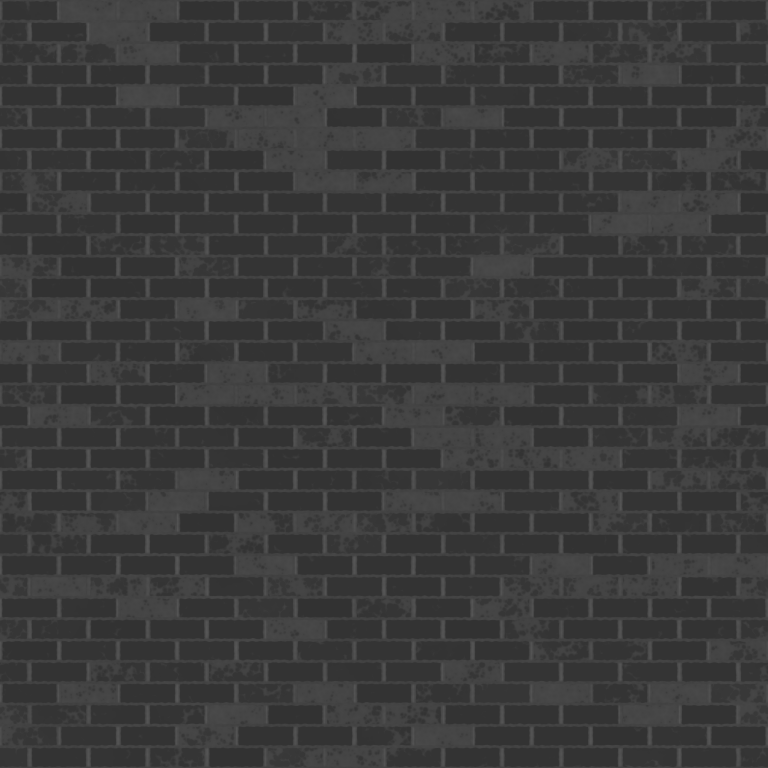
Give the GLSL for this texture, as a WebGL 2 fragment shader.

```glsl
#version 300 es
precision highp float;
// Dark brick wall in running bond: 13 bricks across, 36 courses down.
// Each brick is a rounded-box distance with ragged edges; layered, wrapping
// cellular noise spreads pale mortar stains over some of the bricks.

uniform vec2 u_resolution;
out vec4 fragColor;

const vec2 BRICKS = vec2(13.0, 36.0);     // repeats across and down
const vec2 JOINT = vec2(0.0066, 0.0036);  // mortar widths, in canvas units
const float CORNER = 0.0012;              // corner rounding
const float RAGGED = 0.0008;              // wobble of the brick edges
const float SOFTNESS = 0.0008;            // blur of the brick edges
const vec2 WEAR_RANGE = vec2(0.50, 1.0);  // brick age where wear starts, ends
const float STAIN_BLUR = 0.13;
const vec3 BRICK = vec3(0.200);
const vec3 STAIN = vec3(0.274);
const vec3 MORTAR = vec3(0.262);
const vec3 JOINT_LIGHT = vec3(0.325);

vec2 hash2(vec2 p) {
    vec3 q = fract(p.xyx * vec3(0.1031, 0.1030, 0.0973));
    q += dot(q, q.yzx + 33.33);
    return fract((q.xx + q.yz) * q.zy);
}

// Distance to the nearest scattered point; wraps after freq cells.
float cellular(vec2 uv, float freq) {
    vec2 p = uv * freq;
    vec2 base = floor(p);
    float nearest = 2.0;
    for (int y = -1; y <= 1; y++) {
        for (int x = -1; x <= 1; x++) {
            vec2 cell = base + vec2(x, y);
            vec2 point = cell + hash2(mod(cell, freq) + freq);
            nearest = min(nearest, distance(p, point));
        }
    }
    return nearest;
}

// Blotchy layers from broad to fine, averaging about 0.45.
float clouds(vec2 uv) {
    return 0.40 * cellular(uv, 29.0)
         + 0.32 * cellular(uv + 0.37, 71.0)
         + 0.28 * cellular(uv + 0.71, 149.0);
}

float roundedBox(vec2 p, vec2 halfSize, float radius) {
    vec2 q = abs(p) - halfSize + radius;
    return length(max(q, 0.0)) + min(max(q.x, q.y), 0.0) - radius;
}

// Slow tonal drift, in the range -1 to 1.
float drift(vec2 uv) {
    vec2 a = uv * 6.28318;
    return (sin(3.0 * a.x + 2.0 * sin(2.0 * a.y))
          + sin(5.0 * a.y + 2.0 * sin(4.0 * a.x))) * 0.5;
}

void main() {
    vec2 uv = gl_FragCoord.xy / u_resolution;
    float pixel = 1.0 / min(u_resolution.x, u_resolution.y);

    // Brick grid, with alternate courses shifted by half a brick
    vec2 grid = uv * BRICKS;
    float shift = 0.5 * (1.0 - mod(floor(grid.y), 2.0));
    grid.x += shift;
    vec2 cell = floor(grid);
    vec2 id = mod(cell, BRICKS);
    vec2 local = (fract(grid) - 0.5) / BRICKS;
    vec2 center = (cell + 0.5 - vec2(shift, 0.0)) / BRICKS;

    // Brick outline with small chips
    float grain = cellular(uv, 170.0) - 0.45;
    float rough = grain + 0.4 * sin(uv.x * 515.0 + id.y * 2.3);
    vec2 halfSize = 0.5 / BRICKS - 0.5 * JOINT;
    float edge = roundedBox(local, halfSize, CORNER) + RAGGED * rough;
    float blur = max(SOFTNESS, 0.75 * pixel);
    float face = 1.0 - smoothstep(-blur, blur, edge);

    // Wear: random per brick, gathered into loose clusters
    vec2 chance = hash2(id + 17.0);
    float age = 0.75 * chance.x + 0.5 * cellular(center, 7.0);
    float wear = smoothstep(WEAR_RANGE.x, WEAR_RANGE.y, age);
    float cloud = clouds(uv);
    float threshold = mix(0.76, 0.20, wear);
    float cover = smoothstep(-STAIN_BLUR, STAIN_BLUR, cloud - threshold);
    float film = 0.25 * wear * (1.0 + drift(uv));
    float stain = max(cover * mix(0.55, 1.0, wear), film);

    // Brick face, with a faint change of tone between bricks
    vec3 brick = mix(BRICK, STAIN, stain);
    brick += 0.006 * (chance.y - 0.5) + 0.05 * stain * (cloud - 0.45);

    // Mortar, brighter along the middle of the upright joints
    float toJoint = 0.5 / BRICKS.x - abs(local.x);
    float core = 1.0 - smoothstep(0.0, 0.6 * JOINT.x, toJoint);
    float upright = 1.0 - smoothstep(0.7, 1.0, abs(local.y) * 2.0 * BRICKS.y);
    float glow = core * upright * (1.0 - 0.6 * wear);
    vec3 mortar = mix(MORTAR, JOINT_LIGHT, glow);
    mortar += 0.008 * drift(uv + 0.23) + 0.02 * grain;

    fragColor = vec4(mix(mortar, brick, face), 1.0);
}
```
